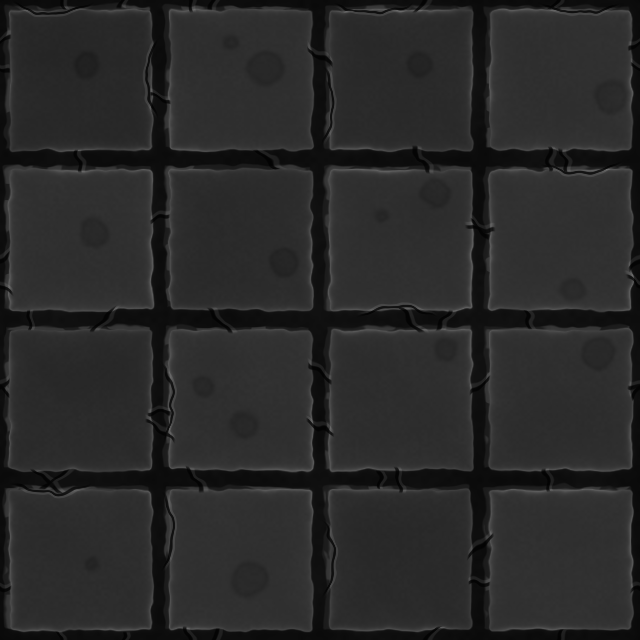
Give the GLSL for this texture map, as a WebGL 1 fragment shader.

```glsl
precision highp float;
// Dark stone floor: a square grid of worn slabs parted by deep black joints.
// Each slab is a rounded box with a ragged edge, a chipped ledge on its upper
// left sides and a worn bright rim; cracks cross the joints, stains mark slabs.

uniform vec2 u_resolution;

#define TILES 4.0          // slabs across and down
#define JOINT_TONE 0.052   // floor of the joints
#define SLAB_DARK 0.142    // darkest slab
#define SLAB_LIGHT 0.186   // lightest slab
#define LEDGE_TONE 0.105   // ledge below the slab edge
#define CHIP_TONE 0.10     // added on chipped ledge patches
#define RIM_LIGHT 0.19     // strongest worn rim
#define RIM_WIDTH 0.012    // in slab units, like all lengths below
#define RAGGED 0.022       // wobble of the edges
#define CRACK_ODDS 0.6
#define STAIN_ODDS 0.42
#define GRAIN 0.014

float hash(vec2 p) {
  return fract(sin(dot(p, vec2(127.1, 311.7))) * 43758.5453);
}

// Value noise with freq cells per slab; wraps at the canvas edges.
float noise(vec2 p, float freq) {
  p *= freq;
  vec2 i = floor(p), f = fract(p);
  f = f * f * (3.0 - 2.0 * f);
  float period = TILES * freq;
  vec2 a = mod(i, period), b = mod(i + 1.0, period);
  return mix(mix(hash(a), hash(vec2(b.x, a.y)), f.x),
             mix(hash(vec2(a.x, b.y)), hash(b), f.x), f.y);
}

// Signed distance to a rounded box given by its two corners.
float roundBox(vec2 p, vec2 lo, vec2 hi, float radius) {
  vec2 d = abs(p - 0.5 * (lo + hi)) - 0.5 * (hi - lo) + radius;
  return length(max(d, 0.0)) + min(max(d.x, d.y), 0.0) - radius;
}

float stroke(float d, float width) {
  return 1.0 - smoothstep(width * 0.35, width, abs(d));
}

// Cracks on one joint: x is the dark cut, y the lit lip beside it.
vec2 cracks(float along, float across, vec2 id) {
  vec2 mark = vec2(0.0);
  for (int i = 0; i < 2; i++) {
    vec2 seed = id + float(i) * vec2(17.3, 5.9);
    float on = step(hash(seed), CRACK_ODDS);
    float slope = 2.6 * (hash(seed + 1.7) - 0.5);
    float center = 0.18 + 0.64 * hash(seed + 3.1);
    float bend = 0.01 * sin(across * 55.0 + 6.3 * hash(seed + 4.4));
    float d = (along - center - slope * across - bend) / sqrt(1.0 + slope * slope);
    float reach = 0.06 + 0.04 * hash(seed + 5.2);
    on *= 1.0 - smoothstep(reach * 0.75, reach, abs(across));
    mark = max(mark, on * vec2(stroke(d, 0.016), stroke(d - 0.02, 0.018)));
  }
  // A long split that bows out of the joint into one slab.
  float side = hash(id + 8.3) < 0.5 ? -1.0 : 1.0;
  float t = along - mix(0.3, 0.7, hash(id + 9.1));
  float d = across * side - 0.082 + 1.1 * t * t - 0.006 * sin(along * 37.0);
  float on = step(hash(id + 6.6), 0.35) * (1.0 - smoothstep(0.18, 0.26, abs(t)));
  return max(mark, on * vec2(stroke(d, 0.011), stroke(d - 0.013, 0.013)));
}

// Soft round stains, darker along their outline.
float stains(vec2 f, vec2 id, float wobble) {
  float sum = 0.0;
  for (int i = 0; i < 2; i++) {
    vec2 seed = id + 31.0 + float(i) * vec2(11.7, 4.3);
    vec2 center = 0.17 + 0.66 * vec2(hash(seed), hash(seed + 2.2));
    float radius = mix(0.05, 0.115, hash(seed + 3.8));
    float d = length(f - center) - radius + 0.04 * (wobble - 0.5);
    float spot = 1.0 - smoothstep(-0.035, 0.02, d);
    float ring = exp(-pow((d + 0.02) / 0.018, 2.0));
    sum += step(hash(seed + 5.5), STAIN_ODDS) * (0.024 * spot + 0.012 * ring);
  }
  return sum;
}

void main() {
  vec2 p = gl_FragCoord.xy / u_resolution * TILES;
  float soft = max(0.007, TILES / u_resolution.y);
  float broad = noise(p, 3.0), mid = noise(p + 0.37, 9.0), fine = noise(p, 26.0);

  // Ragged slab coordinates
  vec2 warp = vec2(noise(p + 0.21, 13.0), noise(p + 0.63, 13.0)) - 0.5;
  vec2 q = p + RAGGED * (warp + 0.35 * (fine - 0.5));
  vec2 f = fract(q), id = mod(floor(q), TILES);

  // Slab top and the chipped ledge on its left and upper sides
  float slab = roundBox(f, vec2(0.058, 0.060), vec2(0.952, 0.940), 0.025);
  float ledge = roundBox(f, vec2(0.018, 0.062), vec2(0.950, 0.972), 0.02) + 0.024 * mid;
  float onSlab = 1.0 - smoothstep(-soft, soft, slab);
  float onLedge = 1.0 - smoothstep(-soft, soft, ledge);

  // Joint floor and ledge
  float tone = JOINT_TONE + 0.022 * (broad - 0.5) + 0.012 * (fine - 0.5);
  float chips = smoothstep(0.52, 0.64, noise(p + 0.11, 11.0) + 0.2 * (broad - 0.5));
  float ledgeTone = LEDGE_TONE + CHIP_TONE * chips * (1.0 - smoothstep(0.012, 0.032, slab));
  tone = mix(tone, ledgeTone, onLedge);

  // Slab face: own tone, paler margin, mottling, grain and stains
  float face = mix(SLAB_DARK, SLAB_LIGHT, sqrt(hash(id + 0.5)));
  face += 0.022 * exp(min(slab, 0.0) / 0.07) + 0.012 * (broad - 0.5) + 0.005 * (mid - 0.5);
  face += GRAIN * (noise(p, 56.0) - 0.5) * (0.4 + 0.6 * mid);
  face -= stains(f, id, noise(p + 0.45, 5.0));
  tone = mix(tone, face, onSlab);

  // Worn rim, uneven along each edge
  float wear = smoothstep(0.15, 0.9, noise(p + 0.29, 4.0)) * mix(0.6, 1.15, hash(id + 7.7));
  float rim = exp(-abs(slab + 0.004) / RIM_WIDTH) * mix(0.3, 1.0, onSlab);
  tone += RIM_LIGHT * rim * (0.3 + 0.7 * wear);

  // Cracks over upright and level joints
  vec2 joint = floor(q + 0.5), off = q - joint;
  vec2 jointId = mod(joint, TILES);
  vec2 mark = max(cracks(f.y, off.x, vec2(jointId.x, id.y) + 50.0),
                  cracks(f.x, off.y, vec2(id.x, jointId.y) + 90.0));
  tone = (tone + 0.075 * mark.y) * (1.0 - 0.72 * mark.x);

  gl_FragColor = vec4(vec3(clamp(tone, 0.0, 1.0)), 1.0);
}
```
